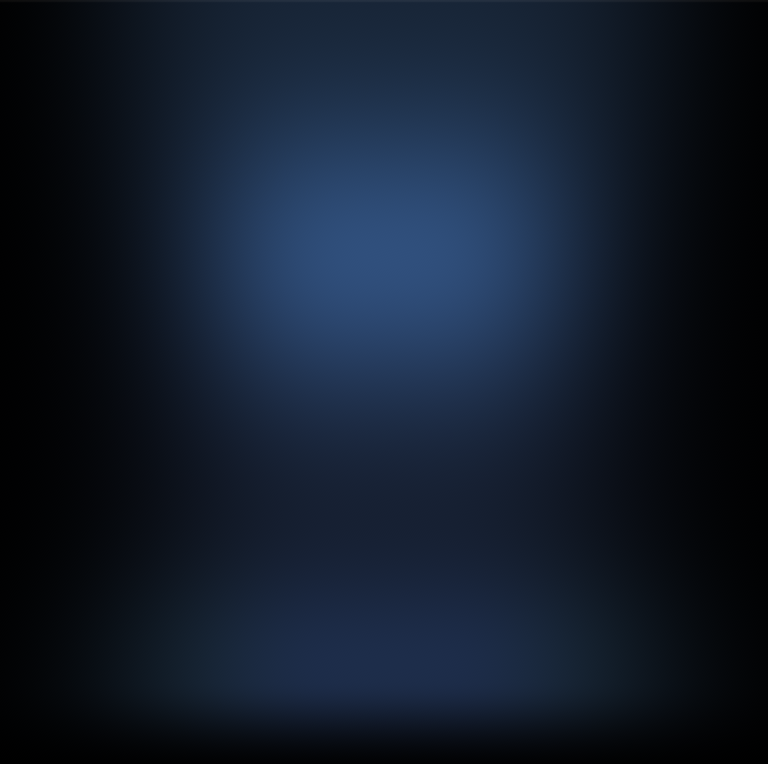
Reproduce this background procedurally as a Shadertoy shader.

```glsl
// Dark blue studio backdrop: a soft spotlight on the wall above a dim lit floor.
#define GLOW_CENTER vec2(0.507, 0.66)
#define GLOW_SIZE vec2(0.245, 0.20)
#define GLOW_COLOR vec3(0.105, 0.190, 0.305)
#define WALL_TOP vec3(0.088, 0.136, 0.200)
#define WALL_BASE vec3(0.078, 0.108, 0.168)
#define FLOOR_BLUE vec3(0.036, 0.068, 0.122)
#define FLOOR_TEAL vec3(0.036, 0.075, 0.090)
#define FLOOR_HEIGHT 0.13
#define FLOOR_SPREAD 0.13
#define HORIZON 0.36
#define RIM_COLOR vec3(0.050, 0.045, 0.040)

// Bell-shaped falloff; a higher power gives a flatter middle.
float falloff(float dist, float size, float power) {
    return exp(-pow(abs(dist) / size, power));
}

// Wall light narrows towards the horizon and widens above and below it.
vec3 wallLight(vec2 uv, float side) {
    float rise = smoothstep(HORIZON, 1.0, uv.y);
    float drop = smoothstep(HORIZON, 0.1, uv.y);
    float width = 0.335 + 0.05 * rise + 0.03 * drop;
    return mix(WALL_BASE, WALL_TOP, rise) * falloff(side, width, 3.0 + rise);
}

vec3 spotlight(vec2 uv) {
    vec2 offset = uv - GLOW_CENTER;
    return GLOW_COLOR * falloff(offset.x, GLOW_SIZE.x, 2.8)
                      * falloff(offset.y, GLOW_SIZE.y, 2.0);
}

vec3 floorLight(vec2 uv, float side) {
    vec3 tint = mix(FLOOR_BLUE, FLOOR_TEAL, smoothstep(0.08, 0.3, side));
    return tint * falloff(uv.y - FLOOR_HEIGHT, FLOOR_SPREAD, 2.0)
                * falloff(side, 0.36, 3.5);
}

void mainImage(out vec4 fragColor, in vec2 fragCoord) {
    vec2 uv = fragCoord / iResolution.xy;
    float side = abs(uv.x - GLOW_CENTER.x);

    vec3 color = wallLight(uv, side) + spotlight(uv) + floorLight(uv, side);

    // Fade the floor to black at the front and light the thin upper rim.
    color *= smoothstep(-0.02, 0.11, uv.y);
    color += RIM_COLOR * smoothstep(0.996, 0.999, uv.y);

    // Tiny ordered dither hides banding in the dark gradients.
    float dither = fract(52.98 * fract(dot(fragCoord, vec2(0.0671, 0.0058))));
    fragColor = vec4(color + (dither - 0.5) / 255.0, 1.0);
}
```
